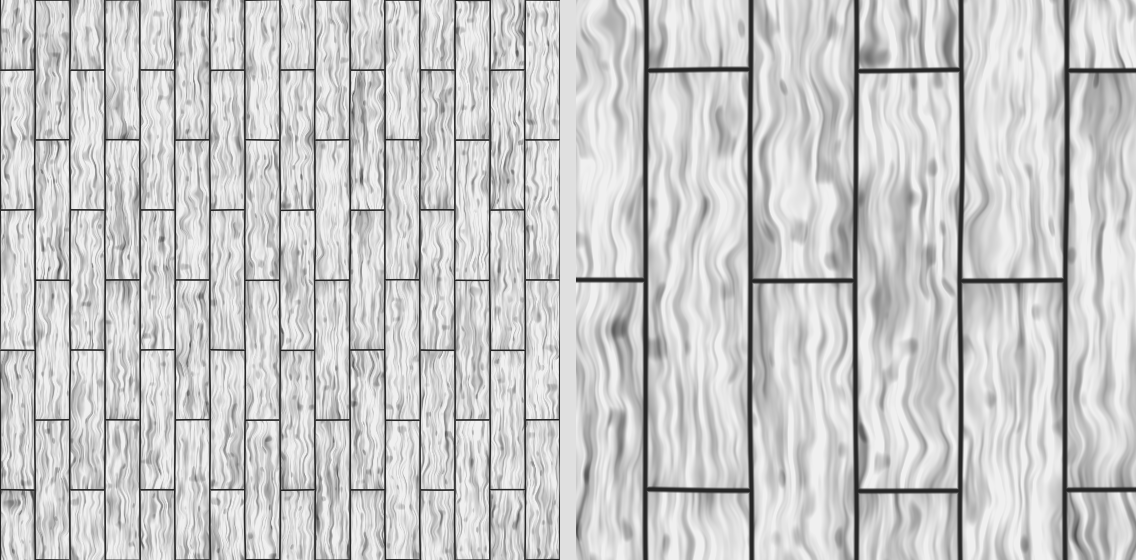
Left: the whole. Right: its middle third, enlarged.
Reproduce this texture procedurally as a Shadertoy shader.

```glsl
const vec2 PLANKS = vec2(16.0, 4.0);      // planks across and down
const float STAGGER = 0.5;                // shift of every other column
const float GAP_HALF_WIDTH = 0.0014;
const float GAP_SOFTNESS = 0.0009;
const float GAP_WOBBLE = 0.0016;
const vec3 WOOD_COLOR = vec3(0.955);
const vec3 GAP_COLOR = vec3(0.15);
const float WHITE_LIMIT = 0.94;
const float STREAK_DEPTH = 0.22;
const float FIBRE_DEPTH = 0.22;
const float FLECK_DEPTH = 0.20;
const float RELIEF = 0.25;
const float WAVINESS = 0.17;
const float RIPPLE = 0.07;

float hash(vec2 p) {
    return fract(sin(dot(p, vec2(127.1, 311.7))) * 43758.5453);
}

float noise(vec2 p) {
    vec2 i = floor(p);
    vec2 f = fract(p);
    f = f * f * (3.0 - 2.0 * f);
    return mix(mix(hash(i), hash(i + vec2(1.0, 0.0)), f.x),
               mix(hash(i + vec2(0.0, 1.0)), hash(i + vec2(1.0, 1.0)), f.x), f.y);
}

// Wood brightness offset; p is in plank widths, seed differs per plank
float woodGrain(vec2 p, vec2 seed, float strength) {
    // Bend the fibres sideways along the plank
    float bend = (noise(p * vec2(2.5, 2.2) + seed) - 0.5) * WAVINESS
               + (noise(p * vec2(4.0, 5.0) + seed + 17.0) - 0.5) * RIPPLE;
    float x = p.x + bend;

    float streak = noise(vec2(x * 12.0, p.y * 1.1) + seed + 31.0);
    float fibre = noise(vec2(x * 27.0, p.y * 2.2) + seed + 47.0);
    float hair = noise(vec2(x * 40.0, p.y * 7.0) + seed + 89.0);
    float fleck = noise(vec2(x * 9.0, p.y * 3.6) + seed + 59.0);

    // Raised veins, lit from one side
    vec2 vein = vec2(x * 15.0, p.y * 1.4) + seed + 73.0;
    float slope = noise(vein) - noise(vein + vec2(0.4, 0.0));

    float tone = RELIEF * slope;
    tone -= STREAK_DEPTH * smoothstep(0.45, 0.95, streak);
    tone -= FIBRE_DEPTH * fibre * fibre;
    tone -= FLECK_DEPTH * smoothstep(0.72, 0.95, fleck);
    tone += 0.08 * (hair - 0.5);
    return tone * strength;
}

void mainImage(out vec4 fragColor, in vec2 fragCoord) {
    vec2 uv = fragCoord / iResolution.y;
    float pixel = 1.0 / iResolution.y;

    // Slightly uneven staggered grid
    vec2 wobble = vec2(noise(uv * 14.0), noise(uv * 14.0 + 40.0)) - 0.5;
    vec2 grid = (uv + wobble * GAP_WOBBLE) * PLANKS;
    float column = floor(grid.x);
    grid.y += STAGGER * mod(column + 1.0, 2.0);
    vec2 id = mod(floor(grid), PLANKS);
    vec2 local = fract(grid);
    vec2 edge = min(local, 1.0 - local) / PLANKS;

    // Per-plank variation
    vec2 seed = 100.0 * vec2(hash(id + 3.1), hash(id + 8.7));
    float strength = mix(0.85, 1.25, pow(hash(id + 15.3), 2.0));
    float sideShade = mix(0.06, 0.18, hash(id + 21.9));
    float endShade = 0.20 * pow(hash(id + 33.7), 3.0);
    float plankTone = 0.03 * (hash(id + 42.1) - 0.5);

    // Wood with grime toward its edges
    vec2 plankPos = local * vec2(1.0, PLANKS.x / PLANKS.y);
    float tone = plankTone + woodGrain(plankPos, seed, strength);
    float grime = 0.5 + noise(uv * vec2(70.0, 30.0));
    tone -= sideShade * grime * exp(-edge.x / 0.004);
    tone -= endShade * grime * exp(-edge.y / 0.014);
    vec3 color = clamp(WOOD_COLOR + tone, 0.3, WHITE_LIMIT);

    // Dark gaps between planks
    float soft = max(GAP_SOFTNESS, 0.6 * pixel);
    float gapDistance = min(edge.x, edge.y) - GAP_HALF_WIDTH;
    color = mix(GAP_COLOR, color, smoothstep(-soft, soft, gapDistance));

    fragColor = vec4(color, 1.0);
}
```
